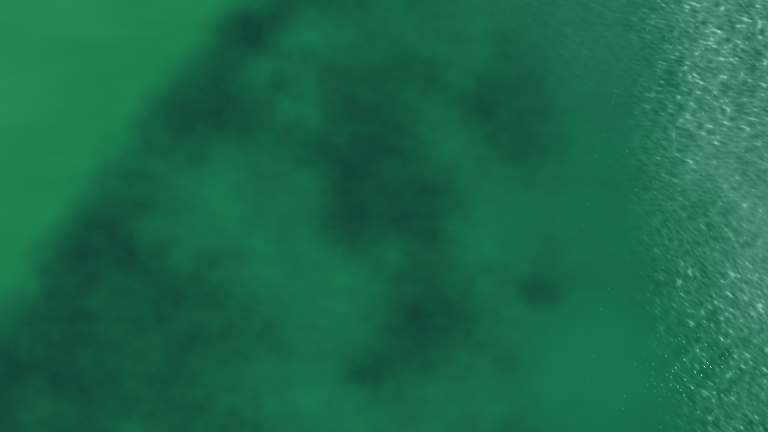
Give the GLSL for this texture, as a Shadertoy shader.

```glsl
float hash(vec2 p) {
    return fract(sin(dot(p, vec2(127.1, 311.7))) * 43758.5453);
}

float noise(vec2 p) {
    vec2 cell = floor(p), f = fract(p);
    f = f * f * (3.0 - 2.0 * f);
    float low = mix(hash(cell), hash(cell + vec2(1, 0)), f.x);
    float high = mix(hash(cell + vec2(0, 1)), hash(cell + vec2(1, 1)), f.x);
    return mix(low, high, f.y);
}

mat2 rotation(float angle) {
    float c = cos(angle), s = sin(angle);
    return mat2(c, s, -s, c);
}

// Layered noise centred on zero
float fbm(vec2 p) {
    float sum = 0.0, amp = 0.5;
    for (int i = 0; i < 5; i++) {
        sum += amp * (noise(p) - 0.5);
        p = rotation(0.6) * p * 2.03 + vec2(7.3, 3.1);
        amp *= 0.53;
    }
    return sum;
}

// Soft elliptical patch: centre in xy, radii in zw
float mound(vec2 p, vec4 patchShape) {
    vec2 d = (p - patchShape.xy) / patchShape.zw;
    return exp(-dot(d, d));
}

// Horizontal position of the sandbank edge at height y
float bankEdge(float y) {
    return 0.02 + 0.64 * (y - 0.26) + 0.18 * (y - 0.26) * (y - 0.51);
}

// Short slanted wave crests
float ripples(vec2 p, float frequency, float angle) {
    vec2 q = rotation(angle) * p + 0.012 * noise(p * 16.0);
    return noise(q * vec2(0.45, 1.0) * frequency) - 0.5;
}

// Scattered slanted glints, one candidate per cell
float glints(vec2 p, float frequency, float density) {
    vec2 q = rotation(0.9) * p * frequency, cell = floor(q);
    vec2 centre = 0.25 + 0.5 * vec2(hash(cell + 3.1), hash(cell + 8.7));
    float size = length((fract(q) - centre) * vec2(1.0, 2.2));
    return step(1.0 - density, hash(cell)) * smoothstep(0.4, 0.05, size);
}

const vec4 weedBeds[12] = vec4[12](
    vec4(0.55, 0.74, 0.13, 0.08), vec4(0.92, 0.52, 0.15, 0.14),
    vec4(0.82, 0.68, 0.13, 0.16), vec4(0.42, 0.23, 0.24, 0.09),
    vec4(0.85, 0.135, 0.06, 0.04), vec4(1.23, 0.33, 0.07, 0.05),
    vec4(0.57, 0.95, 0.11, 0.07), vec4(0.97, 0.26, 0.10, 0.10),
    vec4(1.18, 0.75, 0.10, 0.15), vec4(0.22, 0.40, 0.15, 0.14),
    vec4(0.45, 0.07, 0.14, 0.08), vec4(0.12, 0.12, 0.16, 0.13));

const vec4 sandPatches[7] = vec4[7](
    vec4(0.54, 0.52, 0.10, 0.11), vec4(0.72, 0.35, 0.09, 0.16),
    vec4(0.70, 0.80, 0.05, 0.15), vec4(0.76, 0.05, 0.16, 0.09),
    vec4(1.13, 0.46, 0.07, 0.13), vec4(1.06, 0.67, 0.06, 0.04),
    vec4(1.36, 0.14, 0.22, 0.12));

void mainImage(out vec4 fragColor, in vec2 fragCoord) {
    vec2 p = fragCoord / iResolution.y;
    p.x *= 1.7778 * iResolution.y / iResolution.x;

    // Seabed mottling
    vec2 warp = vec2(fbm(p * 11.0), fbm(p * 11.0 + 31.0));
    vec2 q = p + 0.09 * warp;
    float inside = bankEdge(p.y) - p.x + 0.08 * warp.x;
    float weed = 0.0, sand = 0.0;
    for (int i = 0; i < 12; i++) weed += mound(q, weedBeds[i]);
    for (int i = 0; i < 7; i++) sand += mound(q, sandPatches[i]);
    weed += 0.35 * exp(-pow((inside + 0.1) / 0.08, 2.0));
    float open = smoothstep(1.1, 1.4, p.x);
    float mottle = fbm(p * vec2(10.0, 12.0) + 4.0) + 0.4 * fbm(p * vec2(24.0, 34.0));
    float tone = 0.48 * sand - 0.68 * min(weed, 1.3) + mix(1.1, 0.3, open) * mottle - 0.05;

    vec3 water = mix(vec3(0.09, 0.41, 0.28), vec3(0.09, 0.43, 0.305), open);
    water = mix(water, vec3(0.07, 0.28, 0.22), clamp(-tone, 0.0, 1.0));
    water = mix(water, vec3(0.105, 0.50, 0.32), clamp(tone, 0.0, 1.0));

    // Bright shallow bank
    float streaks = fbm(p * vec2(4.0, 16.0));
    vec3 shallow = vec3(0.115, 0.505, 0.31) + 0.04 * streaks;
    shallow += 0.03 * smoothstep(0.1, 0.45, inside);
    water = mix(water, shallow, smoothstep(-0.05, 0.09, inside));

    // Sky sheen on the right, with a faint band across the top
    float shore = 1.46 + 0.15 * pow(1.0 - p.y, 2.0) + 0.14 * fbm(p * 6.0);
    float glare = smoothstep(shore - 0.06, shore + 0.24, p.x);
    float band = smoothstep(1.0, 1.5, p.x + 0.5 * (p.y - 0.9)) * smoothstep(0.5, 1.0, p.y);
    float haze = 0.76 + 0.9 * fbm(p * vec2(8.0, 6.0) + 12.0);
    water = mix(water, vec3(0.19, 0.46, 0.39), 0.5 * band);
    water = mix(water, vec3(0.34, 0.58, 0.50), glare * haze * mix(0.65, 0.95, p.y));

    // Wave crests, steeper towards the bottom
    float flatCrest = 0.5 * (ripples(p, 125.0, 0.45) + ripples(p + 5.0, 190.0, 0.3));
    float steepCrest = 0.5 * (ripples(p, 125.0, 0.85) + ripples(p + 5.0, 190.0, 0.7));
    float crest = mix(steepCrest, flatCrest, smoothstep(0.3, 0.75, p.y));
    float rough = smoothstep(shore - 0.08, shore + 0.12, p.x);
    water += crest * (0.22 * rough + 0.06 * band);
    water += 0.13 * rough * smoothstep(0.16, 0.36, crest);

    // Sun glints
    float sunPatch = mound(p, vec4(1.62, 0.14, 0.09, 0.08));
    water += 0.5 * sunPatch * glints(p, 80.0, 0.22);
    float fringe = smoothstep(1.15, 1.5, p.x);
    water += 0.14 * fringe * glints(p + 2.0, 95.0, 0.02 + 0.06 * rough);

    fragColor = vec4(clamp(water, 0.0, 1.0), 1.0);
}
```
